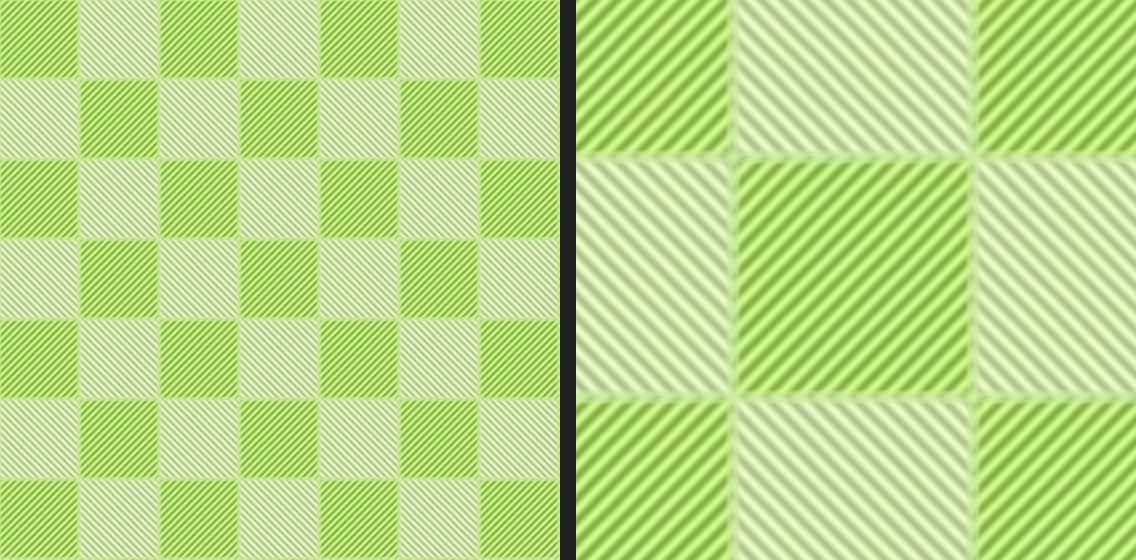
Left: the whole. Right: its middle third, enlarged.
Give the GLSL for this pattern, as a Shadertoy shader.

```glsl
const float PI = 3.14159265;
const float CELLS = 7.0;          // squares across and down
const float STRIPES = 11.0;       // diagonal stripes per square
const float SEAM_WIDTH = 0.026;   // half width, in squares

const vec3 GREEN_DARK  = vec3(0.525, 0.685, 0.260);
const vec3 GREEN_LIGHT = vec3(0.815, 0.985, 0.565);
const vec3 PALE_DARK   = vec3(0.690, 0.770, 0.535);
const vec3 PALE_LIGHT  = vec3(0.920, 0.985, 0.785);
const vec3 SEAM_COLOR  = vec3(0.800, 0.920, 0.610);

// Layered sines: slow, smooth variation in about -1..1
float layeredSines(vec2 p) {
    float sum = 0.0;
    float amplitude = 0.5;
    for (int i = 0; i < 4; i++) {
        sum += amplitude * sin(p.x + 1.7 * sin(p.y)) * cos(p.y - 0.6 * p.x);
        p = mat2(0.8, 0.6, -0.6, 0.8) * p * 1.9 + 2.3;
        amplitude *= 0.55;
    }
    return sum;
}

// Square wave that changes sign at each whole number
float signedCell(float x, float pixel) {
    return clamp(sin(PI * x) / (PI * pixel), -1.0, 1.0);
}

// Soft stripe profile, fading to its mean when too fine to resolve
float stripes(float position, float pixel) {
    float contrast = 1.0 - smoothstep(0.35, 0.7, pixel);
    return 0.5 + 0.5 * contrast * cos(2.0 * PI * position);
}

float edgeDistance(vec2 p) {
    vec2 d = abs(fract(p + 0.5) - 0.5);
    return min(d.x, d.y);
}

void mainImage(out vec4 fragColor, in vec2 fragCoord) {
    float pixel = CELLS / iResolution.y;
    vec2 p = fragCoord * pixel - vec2(0.012, -0.012) + vec2(0.024, -0.024);

    // Opposed diagonals for the two kinds of square
    float wobble = 0.035 * layeredSines(p * 5.0);
    float stripePixel = STRIPES * pixel;
    float rising  = stripes(STRIPES * (p.x - p.y) + wobble, stripePixel);
    float falling = stripes(STRIPES * (p.x + p.y) + wobble, stripePixel);
    vec3 green = mix(GREEN_DARK, GREEN_LIGHT, rising);
    vec3 pale  = mix(PALE_DARK, PALE_LIGHT, falling);

    // Checkerboard
    float parity = 0.5 + 0.5 * signedCell(p.x, pixel) * signedCell(p.y, pixel);
    vec3 color = mix(pale, green, parity);

    // Soft seams, faintly beaded where stripes meet them
    float softness = max(0.012, 0.5 * pixel);
    float seam = 1.0 - smoothstep(SEAM_WIDTH - softness, SEAM_WIDTH + softness, edgeDistance(p));
    float bead = 0.5 * (rising + falling);
    color = mix(color, SEAM_COLOR, seam * mix(0.55, 0.85, bead));

    // Slight uneven tint
    color += vec3(0.010, 0.006, -0.012) * layeredSines(p * 9.0 + 4.0);
    fragColor = vec4(clamp(color, 0.0, 1.0), 1.0);
}
```
